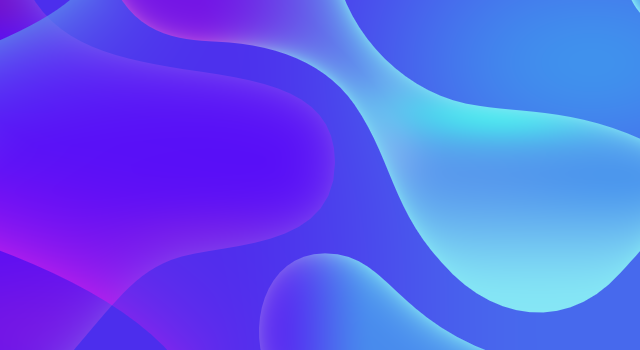
Reproduce this background procedurally as a WebGL 1 fragment shader.

```glsl
precision highp float;
// Flowing translucent blobs in violet, blue and cyan with glowing rims.
uniform vec2 u_resolution;

const vec2 CANVAS = vec2(7.68, 4.2);  // canvas units, y pointing down
const vec2 OUTSIDE = vec2(99.0, 1.0); // outline state: squared distance, side
const vec2 INSIDE = vec2(99.0, -1.0);

const vec3 INDIGO = vec3(0.30, 0.18, 0.93);
const vec3 AZURE = vec3(0.28, 0.41, 0.93);
const vec3 SKY = vec3(0.25, 0.57, 0.93);
const vec3 CYAN = vec3(0.25, 0.92, 0.93);
const vec3 ICE = vec3(0.52, 0.90, 0.96);
const vec3 VIOLET = vec3(0.34, 0.05, 0.97);
const vec3 PURPLE = vec3(0.45, 0.08, 0.90);
const vec3 MAGENTA = vec3(0.70, 0.12, 0.93);
const vec3 LILAC = vec3(0.52, 0.38, 0.93);

// Adds one cubic Bezier edge to an outline state.
vec2 curve(vec2 state, vec2 p, vec2 a, vec2 b, vec2 c, vec2 d) {
  vec2 from = a;
  for (int i = 1; i <= 14; i++) {
    float t = float(i) / 14.0;
    float s = 1.0 - t;
    vec2 to = s * s * s * a + 3.0 * s * t * (s * b + t * c) + t * t * t * d;
    vec2 e = to - from;
    vec2 w = p - from;
    vec2 r = w - e * clamp(dot(w, e) / dot(e, e), 0.0, 1.0);
    state.x = min(state.x, dot(r, r));
    bool straddles = (from.y > p.y) != (to.y > p.y);
    if (straddles && w.x > e.x * w.y / e.y) state.y = -state.y;
    from = to;
  }
  return state;
}

float signedDistance(vec2 state) { return state.y * sqrt(state.x); }

float fill(float d, float pixel) { return clamp(0.5 - d / pixel, 0.0, 1.0); }

float rim(float d, float width) { return exp(-abs(d) / width); }

float glow(vec2 p, vec2 centre, vec2 radius) {
  vec2 q = (p - centre) / radius;
  return exp(-dot(q, q));
}

// Outlines
float ribbonShape(vec2 p) {
  vec2 s = curve(OUTSIDE, p, vec2(1.4, -0.1), vec2(1.7, 0.45), vec2(2.2, 0.48), vec2(2.6, 0.5));
  s = curve(s, p, vec2(2.6, 0.5), vec2(3.3, 0.53), vec2(3.9, 0.75), vec2(4.25, 1.25));
  s = curve(s, p, vec2(4.25, 1.25), vec2(4.7, 1.9), vec2(4.7, 2.5), vec2(5.3, 3.15));
  s = curve(s, p, vec2(5.3, 3.15), vec2(5.9, 3.85), vec2(6.8, 4.0), vec2(7.45, 3.27));
  s = curve(s, p, vec2(7.45, 3.27), vec2(7.6, 3.1), vec2(7.8, 2.9), vec2(8.0, 2.6));
  s = curve(s, p, vec2(7.9, 1.77), vec2(7.0, 1.3), vec2(6.3, 1.36), vec2(5.75, 1.27));
  s = curve(s, p, vec2(5.75, 1.27), vec2(5.0, 1.18), vec2(4.35, 0.6), vec2(4.1, -0.1));
  return signedDistance(s);
}

float leftBlobShape(vec2 p) {
  vec2 s = curve(INSIDE, p, vec2(0.35, -0.1), vec2(0.7, 0.55), vec2(1.4, 0.7), vec2(2.2, 0.83));
  s = curve(s, p, vec2(2.2, 0.83), vec2(3.2, 0.97), vec2(4.02, 1.1), vec2(4.02, 1.95));
  s = curve(s, p, vec2(4.02, 1.95), vec2(4.02, 3.05), vec2(2.6, 2.9), vec2(2.05, 3.12));
  s = curve(s, p, vec2(2.05, 3.12), vec2(1.6, 3.3), vec2(1.4, 3.6), vec2(0.8, 4.3));
  return signedDistance(s);
}

float veilShape(vec2 p) {
  vec2 s = curve(OUTSIDE, p, vec2(-0.9, 0.85), vec2(0.0, 0.5), vec2(0.6, 0.25), vec2(0.95, -0.1));
  s = curve(s, p, vec2(-0.9, 0.85), vec2(-0.9, 1.4), vec2(-0.9, 2.0), vec2(-0.9, 2.7));
  s = curve(s, p, vec2(-0.9, 2.7), vec2(0.4, 3.1), vec2(1.5, 3.6), vec2(2.1, 4.3));
  return signedDistance(s);
}

float lowBlobShape(vec2 p) {
  vec2 s = curve(OUTSIDE, p, vec2(3.15, 4.3), vec2(3.0, 3.75), vec2(3.25, 3.04), vec2(3.9, 3.04));
  s = curve(s, p, vec2(3.9, 3.04), vec2(4.65, 3.04), vec2(4.7, 3.8), vec2(5.95, 4.25));
  return signedDistance(s);
}

// Shading inside each blob
vec3 ribbonColor(vec2 p, float d) {
  vec3 col = mix(PURPLE, vec3(0.35, 0.60, 0.93), smoothstep(2.3, 4.9, p.x));
  col = mix(col, SKY, 0.6 * glow(p, vec2(7.5, 2.2), vec2(1.3, 0.6)));
  col = mix(col, vec3(0.52, 0.66, 0.95), 0.7 * glow(p, vec2(4.7, 1.6), vec2(0.4, 0.7)));
  col = mix(col, ICE, smoothstep(2.0, 3.7, p.y));
  col = mix(col, CYAN, 0.95 * glow(p, vec2(6.0, 1.35), vec2(1.3, 0.36)));
  vec3 edge = mix(vec3(0.72, 0.32, 0.88), ICE, smoothstep(2.3, 3.8, p.x));
  return mix(col, edge, 0.7 * rim(d, 0.13));
}

vec3 leftBlobColor(vec2 p, float d) {
  vec3 col = mix(VIOLET, PURPLE, glow(p, vec2(0.3, 4.0), vec2(2.0, 0.9)));
  col = mix(col, vec3(0.43, 0.04, 0.80), glow(p, vec2(0.0), vec2(0.6, 0.4)));
  col = mix(col, PURPLE, 0.7 * glow(p, vec2(2.5, 2.9), vec2(1.3, 0.4)));
  return mix(col, LILAC, 0.5 * rim(d, 0.28));
}

vec3 lowBlobColor(vec2 p, float d) {
  float warmth = smoothstep(3.2, 4.5, p.x);
  vec3 col = mix(vec3(0.33, 0.14, 0.95), vec3(0.28, 0.54, 0.93), warmth);
  return mix(col, mix(LILAC, ICE, warmth), 0.75 * rim(d, 0.16));
}

void main() {
  vec2 uv = gl_FragCoord.xy / u_resolution;
  vec2 p = vec2(uv.x, 1.0 - uv.y) * CANVAS;
  float pixel = CANVAS.y / u_resolution.y;

  // Backdrop
  vec3 col = mix(INDIGO, AZURE, smoothstep(2.5, 6.5, p.x));
  col = mix(col, SKY, glow(p, vec2(7.1, 0.75), vec2(1.9, 1.1)));
  float corner = length(p - vec2(8.2, -0.3)) - 0.69;
  col = mix(col, mix(SKY, ICE, rim(corner, 0.1)), fill(corner, pixel));

  // Left blob under a translucent veil that fades inward
  float left = leftBlobShape(p);
  float inLeft = fill(left, pixel);
  col = mix(col, leftBlobColor(p, left), inLeft);
  float veil = veilShape(p);
  float low = smoothstep(1.2, 2.4, p.y);
  vec3 veilColor = mix(vec3(0.36, 0.52, 0.93), MAGENTA, low);
  float strength = mix(0.8, mix(0.45, 0.85, inLeft), low);
  col = mix(col, veilColor, fill(veil, pixel) * strength * rim(veil, 0.55));

  // Front blobs
  float bottom = lowBlobShape(p);
  col = mix(col, lowBlobColor(p, bottom), fill(bottom, pixel));
  float ribbon = ribbonShape(p);
  col = mix(col, ribbonColor(p, ribbon), fill(ribbon, pixel));

  gl_FragColor = vec4(col, 1.0);
}
```
